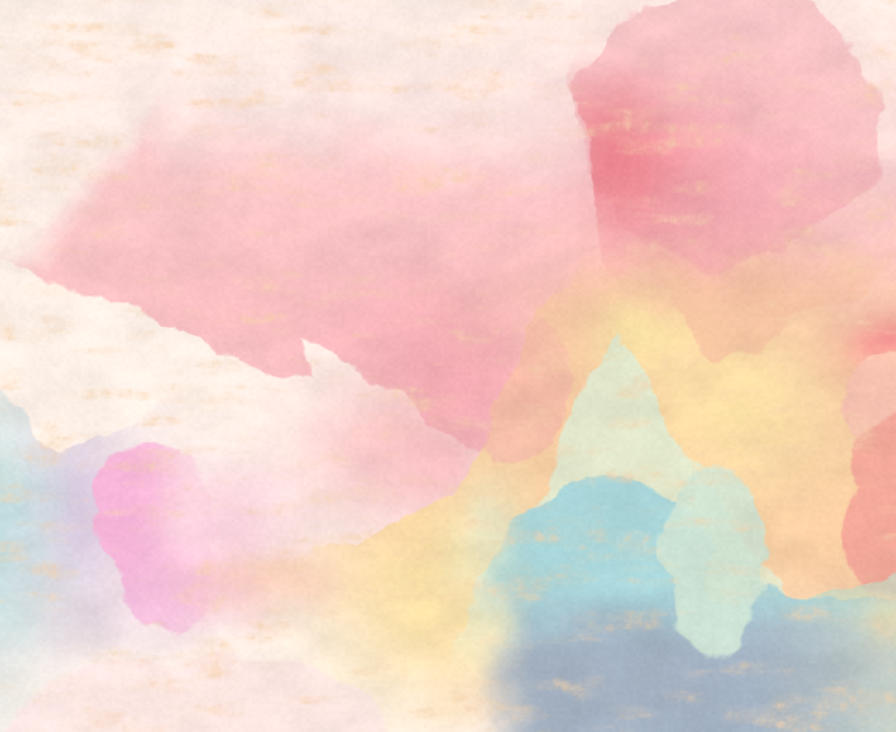
A Shadertoy shader for this background:

```glsl
// Pastel watercolour washes on stained paper: soft stains (Gaussian blobs) and
// torn-edged washes (half planes and ovals) are layered from back to front.
// Noise bends their edges, mottles the pigment and stains the paper.
#define CANVAS vec2(7.68, 6.28)
#define WARP 0.34
#define EDGE 0.018
#define MOTTLE 0.10
#define STAIN 0.42
#define GRAIN 0.022

const vec3 CREAM  = vec3(.995, .945, .91);
const vec3 BLUSH  = vec3(.985, .895, .885);
const vec3 PINK   = vec3(.98, .77, .78);
const vec3 ROSE   = vec3(.94, .63, .67);
const vec3 CORAL  = vec3(.94, .51, .55);
const vec3 PEACH  = vec3(.96, .75, .63);
const vec3 YELLOW = vec3(.985, .89, .65);
const vec3 MINT   = vec3(.88, .92, .82);
const vec3 AQUA   = vec3(.66, .84, .86);
const vec3 SLATE  = vec3(.63, .69, .76);
const vec3 ORCHID = vec3(.98, .70, .85);
const vec3 LILAC  = vec3(.84, .77, .88);

float hash(vec2 p) { return fract(sin(dot(p, vec2(127.1, 311.7))) * 43758.5); }

float noise(vec2 p) {
    vec2 i = floor(p), f = fract(p);
    f = f * f * (3. - 2. * f);
    vec2 e = vec2(1, 0);
    return mix(mix(hash(i), hash(i + e), f.x),
               mix(hash(i + e.yx), hash(i + e.xx), f.x), f.y);
}

float fbm(vec2 p) {
    float sum = 0., amp = .5;
    for (int i = 0; i < 5; i++) {
        sum += amp * noise(p);
        p = mat2(1.6, 1.2, -1.2, 1.6) * p + 7.3;
        amp *= .5;
    }
    return sum;
}

// Signed distance to a line; with y down, positive is right of the way a to b.
float side(vec2 p, vec2 a, vec2 b) {
    vec2 d = normalize(b - a), q = p - a;
    return d.x * q.y - d.y * q.x;
}
float oval(vec2 p, vec2 c, vec2 r) { return (1. - length((p - c) / r)) * min(r.x, r.y); }
float blob(vec2 p, vec2 c, vec2 r) { vec2 q = (p - c) / r; return exp(-dot(q, q)); }
float fill(float d) { return smoothstep(-EDGE, EDGE, d); }
void lay(inout vec3 col, vec3 ink, float amount) { col = mix(col, ink, amount); }

void mainImage(out vec4 fragColor, in vec2 fragCoord) {
    // Canvas units, y running down from the top
    vec2 uv = fragCoord / iResolution.xy;
    vec2 p = vec2(uv.x, 1. - uv.y) * CANVAS;
    vec2 w = p + WARP * (vec2(fbm(p * 2.6), fbm(p * 2.6 + 19.)) - .48);
    vec3 col = CREAM;

    // Pink wash with its torn lower edge and folded pale lobe
    lay(col, BLUSH, .8 * blob(w, vec2(3.2, 1.), vec2(2.6, .9)));
    lay(col, PINK, .9 * blob(w, vec2(3.3, 3.8), vec2(.75, .65)));
    lay(col, ROSE, .5 * blob(w, vec2(3.9, 4.), vec2(.45, .5)));
    float torn = side(w, vec2(2.75, 3.3), vec2(0, 2.25));
    float fold = max(side(w, vec2(4, 3.88), vec2(2.7, 2.95)), 2.65 - w.x);
    float top = min(side(w, vec2(0, 2.2), vec2(1.2, 1)) * 2.5,
                    side(w, vec2(1, .75), vec2(5, 1.)));
    float pink = fill(min(torn, fold)) * smoothstep(-.1, .85, top);
    lay(col, PINK, pink * .95);
    lay(col, ROSE, pink * .75 * blob(w, vec2(3.95, 3.2), vec2(1.1, .9)));
    lay(col, ROSE, pink * .25 * blob(w, vec2(1.9, 2.6), vec2(1.4, .6)));

    // Aqua, lilac and orchid stains at the left
    float shore = fill(max(side(w, vec2(0, 3.45), vec2(.6, 3.95)),
                           side(w, vec2(.5, 3.95), vec2(1, 3.68))) + .03);
    lay(col, LILAC, shore * .85 * blob(w, vec2(.7, 4.35), vec2(.55, .85)));
    lay(col, AQUA, shore * .75 * blob(w, vec2(-.1, 4.6), vec2(.55, 1.2)));
    lay(col, ORCHID, .45 * blob(w, vec2(1.9, 4.5), vec2(.65, .5)));
    float petal = fill(max(oval(w, vec2(1.36, 4.35), vec2(.5, .6)),
                           oval(w, vec2(1.5, 4.95), vec2(.38, .48))));
    lay(col, ORCHID, petal * .9 * smoothstep(2.1, 1.1, w.x));
    lay(col, BLUSH, .4 * blob(w, vec2(1.6, 4.4), vec2(.25, .25)));
    lay(col, ORCHID, .55 * blob(w, vec2(1.8, 5.1), vec2(.5, .3)));
    lay(col, LILAC, .3 * blob(w, vec2(.9, 5.3), vec2(.7, .4)));

    // Peach and yellow ground
    float warm = fill(max(side(w, vec2(2.2, 4.93), vec2(3.85, 4.24)),
                          side(w, vec2(4, 4), vec2(4.75, 2.55))));
    warm *= smoothstep(1.8, 3., w.x) * smoothstep(2., 2.9, w.y);
    lay(col, mix(PEACH, YELLOW, .4), warm * smoothstep(6.6, 4.6, p.y + max(3.8 - p.x, 0.)));
    lay(col, YELLOW, warm * .9 * blob(w, vec2(3.7, 5.1), vec2(1., .9)));
    lay(col, PEACH, .55 * blob(w, vec2(2.4, 5.), vec2(.5, .3)));
    lay(col, PEACH, warm * .8 * blob(w, vec2(4.8, 2.9), vec2(.5, .6)));
    float lobe = fill(min(oval(w, vec2(4.45, 3.3), vec2(.5, .62)), warm - .3));
    lay(col, ROSE, lobe * .4);

    // Red cloud with a crisp left side, fading through peach below
    lay(col, PINK, .8 * blob(w, vec2(6.4, 1.5), vec2(1.5, 1.4)));
    lay(col, PEACH, .85 * blob(w, vec2(6., 2.5), vec2(1.3, .45)));
    float cloud = fill(oval(w, vec2(6.25, 1.05), vec2(1.32, 1.2)));
    lay(col, ROSE, cloud * .45);
    lay(col, ROSE, .6 * blob(w, vec2(5.9, 1.7), vec2(.9, .65)));
    float heart = fill(side(w, vec2(5.1, 2.1), vec2(4.94, .8)));
    lay(col, CORAL, heart * .85 * blob(w, vec2(5.25, 1.4), vec2(.6, .6)));

    // Yellow glow around the peak, with a peach wedge beside it
    lay(col, YELLOW, .95 * blob(w, vec2(5.5, 2.9), vec2(.55, .38)));
    lay(col, YELLOW, .85 * blob(w, vec2(6.3, 3.5), vec2(.9, .75)));
    float wedge = min(side(w, vec2(6.15, 3.25), vec2(5.75, 2.62)),
                      side(w, vec2(6.9, 2.75), vec2(6.1, 3.22)));
    lay(col, PEACH, fill(wedge) * .7 * smoothstep(2.1, 2.7, w.y));

    // Red right border
    lay(col, CORAL, .8 * blob(w, vec2(7.75, 2.95), vec2(.45, .28)));
    lay(col, mix(PINK, PEACH, .6), fill(oval(w, vec2(7.65, 3.4), vec2(.4, .32))));
    lay(col, mix(CORAL, PEACH, .55), .9 * fill(oval(w, vec2(7.75, 4.35), vec2(.48, .9))));

    // Mint peak and blue pool
    float peak = min(side(w, vec2(4.45, 4.5), vec2(5.28, 2.95)),
                     side(w, vec2(5.3, 2.95), vec2(6.3, 4.5)));
    lay(col, MINT, fill(peak) * .9 * smoothstep(6., 4.8, w.y));
    lay(col, MINT, .7 * blob(w, vec2(4.2, 4.6), vec2(.3, .5)));
    float bank = fill(side(w, vec2(6.4, 5.2), vec2(7.6, 4.9)));
    lay(col, mix(AQUA, YELLOW, .4), bank * .75 * smoothstep(5.8, 6.7, w.x));
    lay(col, YELLOW, .8 * blob(w, vec2(7.6, 5.3), vec2(.28, .2)));
    float pool = fill(max(oval(w, vec2(5.18, 4.95), vec2(.95, .85)), w.y - 5.1));
    pool *= smoothstep(4.05, 4.6, w.x) * smoothstep(8.6, 6.2, w.x);
    lay(col, mix(AQUA, SLATE, smoothstep(4.9, 5.7, w.y)), pool * .97);
    float drop = fill(max(oval(w, vec2(6.15, 4.8), vec2(.42, .8)),
                          oval(w, vec2(5.98, 4.85), vec2(.28, .45))));
    lay(col, mix(MINT, AQUA, .3), drop * .88);

    // Pale wash along the lower left
    lay(col, BLUSH, .8 * fill(oval(w, vec2(1.7, 6.35), vec2(1.65, .7))));

    // Pigment mottling, horizontal paper stains and grain
    col *= 1. + MOTTLE * (fbm(p * vec2(2.5, 4)) - .48);
    float stain = smoothstep(.48, .8, fbm(p * vec2(2.2, 8) + 31.));
    float speck = smoothstep(.4, .75, fbm(p * 13.));
    lay(col, vec3(.96, .82, .67), STAIN * stain * (.45 + speck));
    col += GRAIN * (fbm(p * 34.) - .48) * 2.;
    fragColor = vec4(clamp(col, 0., 1.), 1);
}
```
